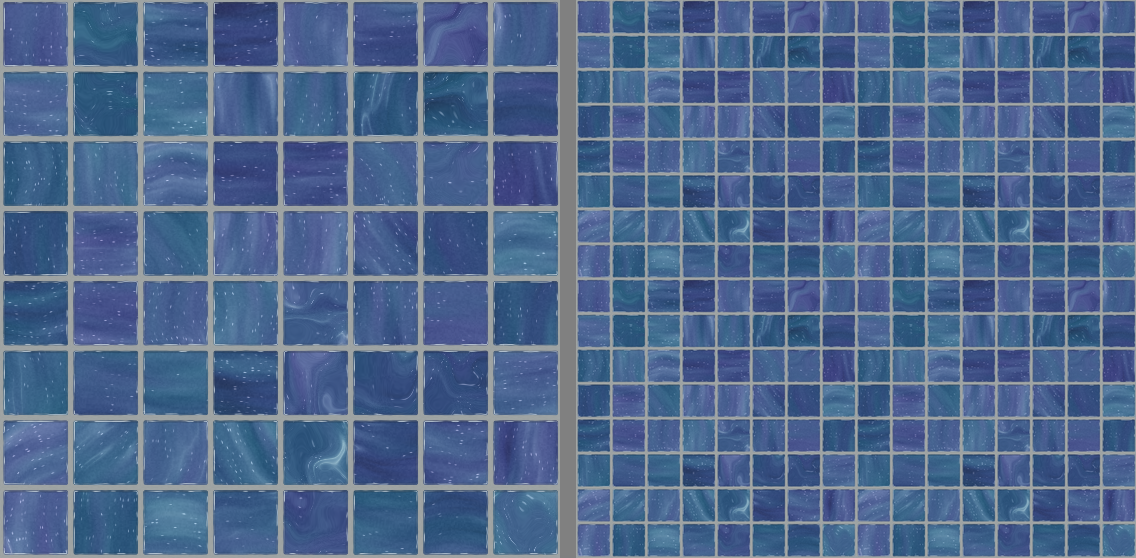
Left: one tile. Right: repeated 2 by 2.
Write a WebGL 2 fragment shader that draws this texture.

```glsl
#version 300 es
precision highp float;
// Glass mosaic: a square grid of streaky blue tiles set in grey grout.
// Each tile seeds its own grain direction, tint, bends, wisps and flecks;
// tile numbers wrap at the canvas border, so the sheet repeats seamlessly.

#define TILES 8.0          // tiles across and down
#define HALF_SIZE 0.461    // half a tile side, in cells
#define CORNER 0.030       // corner radius, in cells
#define SHIFT 0.010        // grid offset, in cells
#define STREAK 1.05        // contrast of the glass bands
#define WISP 0.75          // strength of the white veins
#define FLECK 0.42         // strength of the small bright flecks
#define GROUT vec3(0.62, 0.64, 0.64)
#define DEEP vec3(0.19, 0.30, 0.485)
#define MID vec3(0.265, 0.385, 0.56)
#define LIGHT vec3(0.36, 0.485, 0.64)
#define PALE vec3(0.60, 0.70, 0.80)

uniform vec2 u_resolution;
out vec4 outColor;

float hash(vec2 p) {
  vec3 q = fract(p.xyx * 0.1031);
  q += dot(q, q.yzx + 33.33);
  return fract((q.x + q.y) * q.z);
}

float noise(vec2 p) {
  vec2 i = floor(p), f = fract(p);
  f = f * f * (3.0 - 2.0 * f);
  return mix(mix(hash(i), hash(i + vec2(1, 0)), f.x),
             mix(hash(i + vec2(0, 1)), hash(i + vec2(1, 1)), f.x), f.y);
}

// Bands stretched along x, from broad to hair-thin
float bands(vec2 p) {
  float sum = 0.0, weight = 0.5;
  vec2 scale = vec2(0.9, 4.0);
  for (int i = 0; i < 4; i++) {
    sum += weight * noise(p * scale + float(i) * 17.3);
    scale *= vec2(1.6, 2.0);
    weight *= 0.58;
  }
  return sum / 1.06;
}

// One short dash in some of the cells of a stretched lattice
float flecks(vec2 p, float density) {
  vec2 g = p * vec2(11.0, 27.0), i = floor(g);
  vec2 center = 0.35 + 0.3 * vec2(hash(i + 3.1), hash(i + 7.7));
  float d = length((fract(g) - center) * vec2(1.0, 0.85));
  return step(1.0 - density, hash(i)) * smoothstep(0.36, 0.05, d);
}

float roundedBox(vec2 p, float halfSize, float radius) {
  vec2 q = abs(p) - halfSize + radius;
  return length(max(q, 0.0)) + min(max(q.x, q.y), 0.0) - radius;
}

// Mostly level or upright grain, sometimes diagonal
float grainAngle(vec2 id) {
  float pick = hash(id + 11.0);
  float angle = pick < 0.48 ? 0.0 : pick < 0.79 ? 1.57 : pick < 0.9 ? 0.6 : 2.1;
  return angle + 0.3 * (hash(id + 23.0) - 0.5);
}

vec3 glass(vec2 p, vec2 id) {
  vec2 seed = 40.0 + 60.0 * vec2(hash(id + 31.0), hash(id + 47.0));
  float angle = grainAngle(id), c = cos(angle), s = sin(angle);
  vec2 q = mat2(c, -s, s, c) * p;

  // Bend the grain; a few tiles are strongly swirled
  float swirl = 0.07 + 0.5 * step(0.84, hash(id + 53.0));
  q.y += 0.7 * (hash(id + 59.0) - 0.5) * q.x * q.x;
  q += swirl * (vec2(noise(p * 3.0 + seed), noise(p * 3.0 + seed.yx + 9.0)) - 0.5);
  vec2 g = q + seed;

  // Tone from tile brightness, bands and white veins
  float contrast = STREAK * mix(0.5, 1.25, hash(id + 61.0));
  float tone = mix(0.04, 0.55, hash(id + 67.0)) + contrast * (bands(g) - 0.5);
  float ridge = 1.0 - abs(2.0 * noise(g * vec2(1.3, 8.0) + 5.0) - 1.0);
  float patches = smoothstep(0.45, 0.85, noise(g * vec2(1.5, 3.0) + 29.0));
  float veined = smoothstep(0.35, 1.0, hash(id + 71.0));
  tone += WISP * veined * patches * (0.25 + pow(ridge, 4.0));

  vec3 color = mix(DEEP, MID, smoothstep(0.0, 0.42, tone));
  color = mix(color, LIGHT, smoothstep(0.36, 0.75, tone));
  color = mix(color, PALE, smoothstep(0.7, 1.3, tone));
  color *= 1.0 + 0.7 * clamp(tone, -0.4, 0.0);

  // Tint drifts between teal and indigo
  float tint = hash(id + 79.0) - 0.5 + 0.7 * (noise(g * vec2(1.0, 5.0) + 13.0) - 0.5);
  color += tint * vec3(0.055, -0.055, 0.02);

  float density = mix(0.03, 0.17, hash(id + 83.0));
  color += FLECK * flecks(g, density) * noise(g * 19.0) * vec3(0.9, 0.8, 0.75);
  return color + 0.035 * (noise(g * 47.0) - 0.5);
}

void main() {
  vec2 cell = gl_FragCoord.xy / u_resolution * TILES - SHIFT;
  vec2 id = mod(floor(cell), TILES);
  vec2 p = fract(cell) - 0.5;
  float pixel = TILES / min(u_resolution.x, u_resolution.y);

  // Slightly uneven outline
  float wear = noise(p * 14.0 + id * 19.0);
  float d = roundedBox(p, HALF_SIZE, CORNER) + 0.008 * (wear - 0.5);
  vec3 color = glass(p, id);

  // Dark bevel, heavier on top, with chipped glints on the rim
  float top = smoothstep(0.40, 0.45, p.y);
  color *= 1.0 - (0.12 + 0.16 * top) * smoothstep(-0.045, -0.012, d);
  float rim = smoothstep(0.014, 0.0, abs(d + 0.013));
  float chips = smoothstep(0.52, 0.85, noise(p * 9.0 + id * 27.0 + 6.0));
  color = mix(color, vec3(0.80, 0.85, 0.89), rim * (0.14 + 0.66 * chips));

  vec3 grout = GROUT + 0.02 * (noise(p * 30.0 + 50.0) - 0.5);
  color = mix(color, grout, smoothstep(-0.6 * pixel, 0.6 * pixel, d));
  outColor = vec4(clamp(color, 0.0, 1.0), 1.0);
}
```
